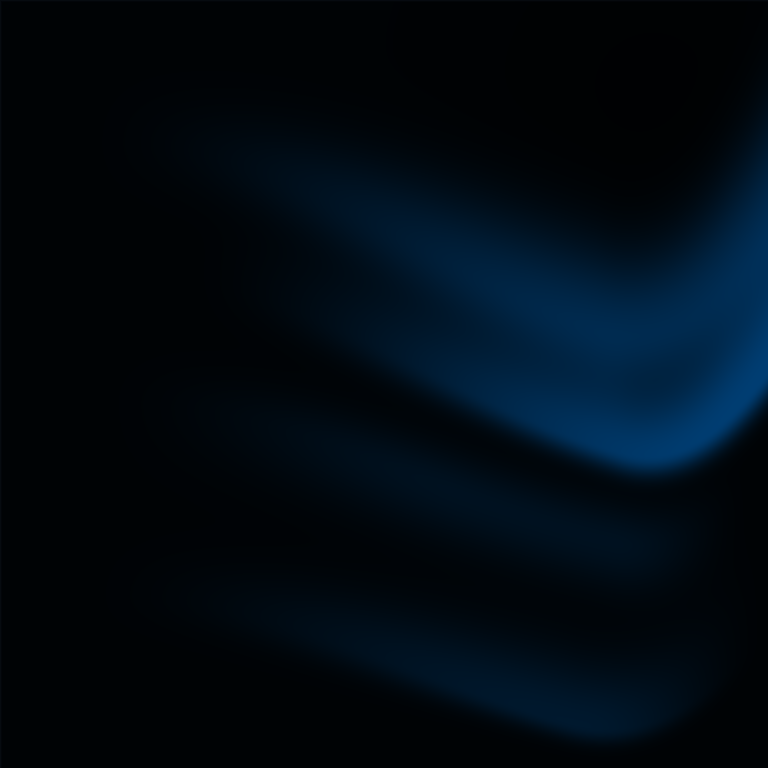
This background is drawn by a WebGL 2 fragment shader. Its source:

```glsl
#version 300 es
precision highp float;
// Soft blue ribbons of light sweeping across a near-black field.

uniform vec2 u_resolution;
out vec4 outColor;

const vec3 BASE = vec3(0.0, 0.011, 0.020);
const vec3 GLOW = vec3(0.0, 0.225, 0.420);
const vec3 BORDER = vec3(0.025, 0.035, 0.050);
const float BORDER_WIDTH = 0.0015;
const vec2 SWEEP = vec2(0.15, 0.95); // span of the downward slope
const int RIBBONS = 4;

// Start height, drop, start of the upturn, strength of the upturn
const vec4 CURVE[RIBBONS] = vec4[](
  vec4(0.815, 0.270, 0.78, 3.3),
  vec4(0.655, 0.265, 0.81, 3.5),
  vec4(0.475, 0.200, 0.80, 2.4),
  vec4(0.225, 0.200, 0.74, 2.4));

// Softness above (left, right) and below (left, right)
const vec4 SOFTNESS[RIBBONS] = vec4[](
  vec4(0.060, 0.100, 0.055, 0.070),
  vec4(0.080, 0.090, 0.048, 0.026),
  vec4(0.048, 0.052, 0.075, 0.060),
  vec4(0.055, 0.085, 0.040, 0.020));

// Fade in (from, to) and fade out (from, to) along x
const vec4 FADE[RIBBONS] = vec4[](
  vec4(0.10, 0.85, 1.50, 2.00),
  vec4(0.24, 0.95, 1.50, 2.00),
  vec4(0.12, 0.60, 0.80, 0.98),
  vec4(0.10, 0.75, 0.76, 1.00));

const float STRENGTH[RIBBONS] = float[](0.66, 1.0, 0.25, 0.38);

float ridgeHeight(float x, vec4 curve) {
  float rise = max(x - curve.z, 0.0);
  return curve.x - curve.y * smoothstep(SWEEP.x, SWEEP.y, x)
       + curve.w * rise * rise;
}

float ribbon(vec2 p, vec4 curve, vec4 softness, vec4 fade) {
  const float STEP = 0.005;
  float height = ridgeHeight(p.x, curve);
  float slope = (ridgeHeight(p.x + STEP, curve) - height) / STEP;

  // Ease the vertical distance where the ridge is steep
  float d = (p.y - height) / sqrt(1.0 + 0.5 * slope * slope);
  float along = smoothstep(0.2, 0.8, p.x);
  float width = d > 0.0 ? mix(softness.x, softness.y, along)
                        : mix(softness.z, softness.w, along);
  float profile = exp(-d * d / (width * width));
  return profile * smoothstep(fade.x, fade.y, p.x)
       * (1.0 - smoothstep(fade.z, fade.w, p.x));
}

void main() {
  vec2 p = gl_FragCoord.xy / u_resolution;

  // Field, darkest in the upper right
  float shade = exp(-dot(p - vec2(0.85, 0.88), p - vec2(0.85, 0.88)) * 12.0);
  vec3 color = BASE * (1.0 - 0.5 * shade);

  // Ribbons add their light
  for (int i = 0; i < RIBBONS; i++) {
    color += GLOW * STRENGTH[i] * ribbon(p, CURVE[i], SOFTNESS[i], FADE[i]);
  }

  // Faint rim on the left and top
  float edge = min(p.x, 1.0 - p.y);
  color += BORDER * (1.0 - smoothstep(0.0, 2.0 * BORDER_WIDTH, edge));

  outColor = vec4(color, 1.0);
}
```
